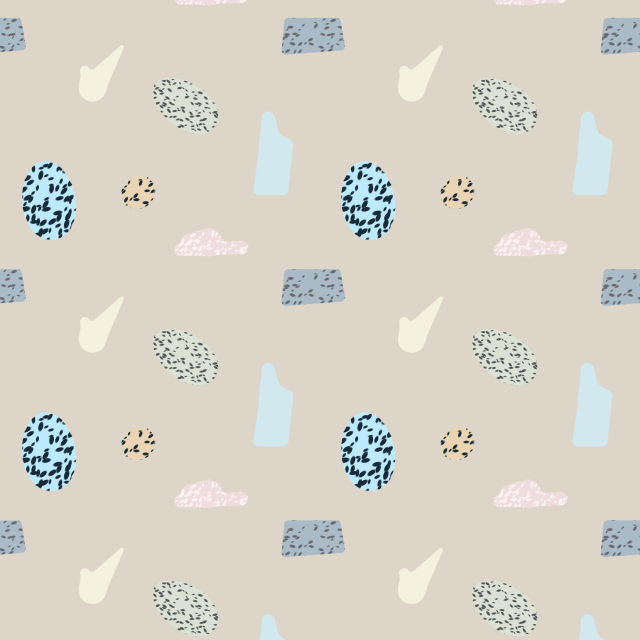
Reproduce this pattern procedurally as a WebGL 2 fragment shader.

```glsl
#version 300 es
precision highp float;
// Repeating terrazzo of seven scattered pebbles, some speckled, on warm beige.

uniform vec2 u_resolution;
out vec4 fragColor;

const float SPAN = 768.0;              // design units across the canvas
const vec2 TILE = vec2(383.0, 301.5);  // size of one repeat

const vec3 BEIGE = vec3(0.868, 0.839, 0.785);
const vec3 SLATE = vec3(0.665, 0.733, 0.785);
const vec3 CREAM = vec3(0.957, 0.949, 0.870);
const vec3 SAGE  = vec3(0.858, 0.885, 0.835);
const vec3 ICE   = vec3(0.822, 0.908, 0.938);
const vec3 SKY   = vec3(0.745, 0.918, 0.995);
const vec3 SAND  = vec3(0.912, 0.832, 0.705);
const vec3 ROSE  = vec3(0.938, 0.862, 0.868);
const vec3 BLUSH = vec3(0.990, 0.950, 0.950);
const vec3 INK   = vec3(0.085, 0.165, 0.215);
const vec3 SOOT  = vec3(0.310, 0.340, 0.340);
const vec3 UMBER = vec3(0.360, 0.365, 0.370);

vec3 hash3(vec2 p) {
  vec3 q = fract(p.xyx * vec3(0.1031, 0.1030, 0.0973));
  q += dot(q, q.yxz + 33.33);
  return fract((q.xxy + q.yzz) * q.zyx);
}

vec2 rotate(vec2 p, float a) {
  return mat2(cos(a), -sin(a), sin(a), cos(a)) * p;
}

// Offset from the nearest repeat of a pebble centre.
vec2 place(vec2 p, vec2 centre) {
  return mod(p - centre + 0.5 * TILE, TILE) - 0.5 * TILE;
}

float smoothUnion(float a, float b, float k) {
  float h = max(k - abs(a - b), 0.0) / k;
  return min(a, b) - 0.25 * h * h * k;
}

// Capsule from a to b whose radius runs from ra to rb.
float taper(vec2 p, vec2 a, float ra, vec2 b, float rb) {
  float h = clamp(dot(p - a, b - a) / dot(b - a, b - a), 0.0, 1.0);
  return length(p - mix(a, b, h)) - mix(ra, rb, h);
}

// Egg along the given angle, wider toward its far end.
float egg(vec2 p, vec2 radii, float angle, float swell) {
  vec2 q = rotate(p, angle);
  q.y /= 1.0 + swell * q.x / radii.x;
  float k = length(q / radii);
  return k * (k - 1.0) / max(length(q / (radii * radii)), 0.001);
}

// Rounded four-sided slab.
float slab(vec2 p, vec2 corners[4], float r) {
  float d = 1e6, side = 1.0;
  for (int i = 0; i < 4; i++) {
    vec2 a = corners[i], e = corners[(i + 1) % 4] - a, w = p - a;
    d = min(d, length(w - e * clamp(dot(w, e) / dot(e, e), 0.0, 1.0)));
    bvec3 c = bvec3(w.y >= 0.0, w.y < e.y, e.x * w.y > e.y * w.x);
    if (all(c) || !any(c)) side = -side;
  }
  return side * d - r;
}

// Distance to cellular flecks lying near one angle.
float flecks(vec2 p, float cell, float size, float angle, float chance) {
  vec2 home = floor(p / cell);
  float d = 1e6;
  for (int y = -1; y <= 1; y++)
    for (int x = -1; x <= 1; x++) {
      vec2 id = home + vec2(x, y);
      vec3 h = hash3(id + 57.0), g = hash3(id + 91.0);
      float clump = 0.22 * sin(id.x * 1.3) * sin(id.y * 1.7);
      if (g.x > chance + clump) continue;
      vec2 q = p - cell * (id + 0.5 + 0.8 * (h.xy - 0.5));
      q = rotate(q, angle + 1.6 * (g.y - 0.5)) * vec2(0.62, 1.25);
      d = min(d, length(q) - size * mix(0.45, 1.1, h.z));
    }
  return d;
}

float cover(float d, float blur) { return 1.0 - smoothstep(-blur, blur, d); }

void main() {
  float unit = SPAN / min(u_resolution.x, u_resolution.y);
  vec2 p = gl_FragCoord.xy * unit;
  float blur = 0.8 * unit;
  vec3 col = BEIGE, fill;

  // Slate brick
  vec2 q = place(p, vec2(376.0, 724.5));
  float d = slab(q, vec2[4](vec2(-30, 17), vec2(28, 17), vec2(33, -12), vec2(-33, -17)), 5.0);
  fill = mix(SLATE, UMBER, 0.85 * cover(flecks(q, 7.0, 2.0, 0.3, 0.62), blur));
  col = mix(col, fill, cover(d, blur));

  // Cream petal
  q = place(p, vec2(122, 680));
  d = taper(q, vec2(-11, -17), 16.0, vec2(24, 31), 2.5);
  d = smoothUnion(d, taper(q, vec2(-11, -17), 15.0, vec2(-20, 3), 6.0), 5.0);
  col = mix(col, CREAM, cover(d, blur));

  // Sage egg
  q = place(p, vec2(222, 642));
  d = egg(q, vec2(44, 27), -0.61, 0.1);
  fill = mix(SAGE, SOOT, cover(flecks(q, 5.4, 1.7, -0.3, 0.68), blur));
  col = mix(col, fill, cover(d, blur));

  // Ice shard
  q = place(p, vec2(328, 584));
  d = slab(q, vec2[4](vec2(-18, -44), vec2(12, -44), vec2(18, 11), vec2(-8, 24)), 6.0);
  d = smoothUnion(d, taper(q, vec2(-6, 42), 8.0, vec2(-3, 9), 13.0), 5.0);
  col = mix(col, ICE, cover(d, blur));

  // Sky-blue egg
  q = place(p, vec2(58.5, 527.5));
  d = egg(q, vec2(47.5, 32), -1.44, 0.06) + 0.5 * sin(q.y * 0.6) * sin(q.x * 0.5);
  fill = mix(SKY, INK, cover(flecks(q, 8.0, 3.5, 0.8, 0.76), blur));
  col = mix(col, fill, cover(d, blur));

  // Sand crumb
  q = place(p, vec2(166, 537));
  d = egg(q, vec2(21, 18.5), 0.6, 0.0) + sin(q.x * 0.45) * sin(q.y * 0.4 + 1.0);
  fill = mix(SAND, INK, cover(flecks(q, 6.5, 2.3, 0.6, 0.62), blur));
  col = mix(col, fill, cover(d, blur));

  // Rose mound
  q = place(p, vec2(253, 477));
  d = taper(q, vec2(-37, -9), 7.0, vec2(37, -6), 8.0);
  d = smoothUnion(d, taper(q, vec2(-24, -1), 12.0, vec2(-3, 1), 16.0), 6.0);
  fill = mix(ROSE, BLUSH, cover(flecks(q, 5.5, 2.2, 0.7, 0.75), blur));
  col = mix(col, fill, cover(d, blur));

  fragColor = vec4(col, 1.0);
}
```
